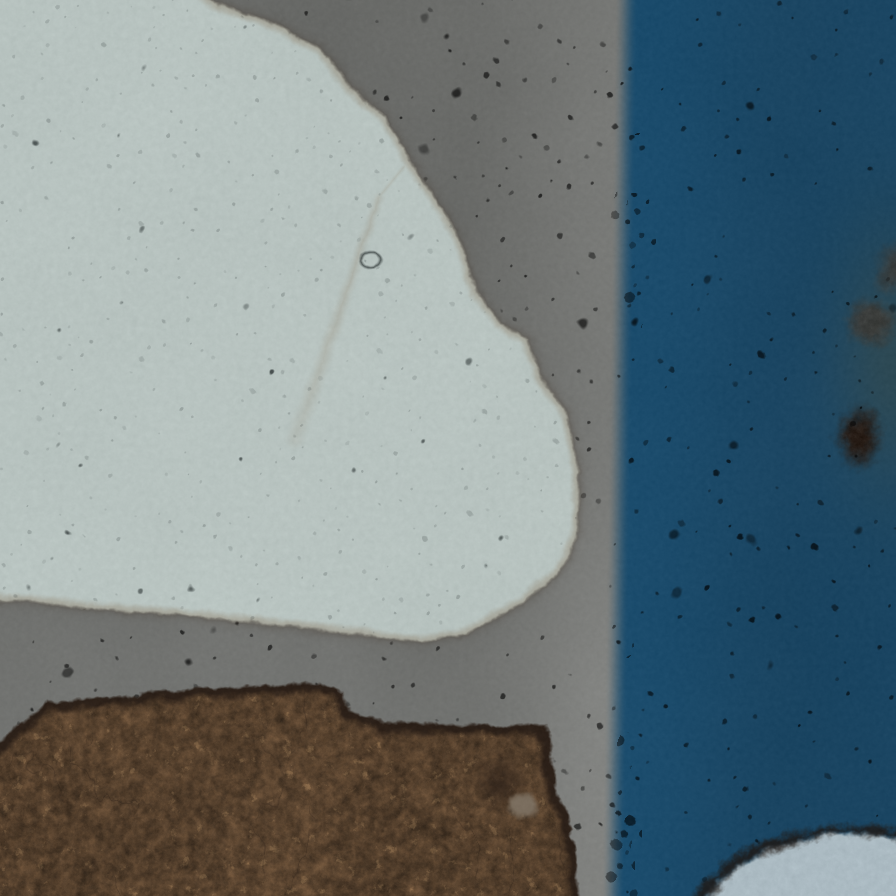
This texture is drawn by a Shadertoy shader. Its source:

```glsl
#define RAGGED 0.006
#define EDGE_BLUR 0.0025
#define SEAM_BLUR 0.013
#define SPECK_GRID 46.0
#define SPECK_DENSITY 0.24
#define GRAIN 0.017
#define PALE vec3(.72, .765, .752)
#define GREY vec3(.41, .415, .405)
#define BLUE vec3(.105, .272, .385)
#define BROWN vec3(.33, .25, .175)
#define DARK vec3(.15, .11, .085)
#define TAN vec3(.57, .52, .44)

const vec2 paleOutline[22] = vec2[](
    vec2(-.05, 1.05), vec2(.19, 1.03), vec2(.24, .997), vec2(.306, .974),
    vec2(.358, .945), vec2(.391, .902), vec2(.43, .87), vec2(.456, .824),
    vec2(.514, .733), vec2(.531, .674), vec2(.558, .64), vec2(.589, .622),
    vec2(.605, .577), vec2(.632, .538), vec2(.646, .479), vec2(.646, .408),
    vec2(.625, .362), vec2(.586, .329), vec2(.521, .293), vec2(.469, .283),
    vec2(.28, .306), vec2(-.05, .335));
const vec2 brownOutline[13] = vec2[](
    vec2(-.05, .13), vec2(0, .173), vec2(.052, .216), vec2(.247, .232),
    vec2(.358, .238), vec2(.386, .225), vec2(.391, .206), vec2(.43, .193),
    vec2(.609, .19), vec2(.622, .115), vec2(.638, .075), vec2(.654, -.05),
    vec2(-.05, -.05));

vec2 hash2(vec2 p) {
    vec3 q = fract(p.xyx * vec3(.1031, .103, .0973));
    q += dot(q, q.yzx + 33.33);
    return fract((q.xx + q.yz) * q.zy);
}

float corner(vec2 i, vec2 f, vec2 c) { return dot(hash2(i + c) * 2. - 1., f - c); }

float gradientNoise(vec2 p) {
    vec2 i = floor(p), f = fract(p), u = f * f * (3. - 2. * f);
    return mix(mix(corner(i, f, vec2(0)), corner(i, f, vec2(1, 0)), u.x),
               mix(corner(i, f, vec2(0, 1)), corner(i, f, vec2(1)), u.x), u.y);
}

float fbm(vec2 p) {
    float sum = 0., gain = 1.;
    for (int k = 0; k < 4; k++, gain *= .6) {
        sum += gain * gradientNoise(p);
        p = mat2(1.6, 1.2, -1.2, 1.6) * p + 7.3;
    }
    return sum;
}

float segment(vec2 p, vec2 a, vec2 b) {
    vec2 e = b - a, w = p - a;
    return length(w - e * clamp(dot(w, e) / dot(e, e), 0., 1.));
}

// Nearest edge in x, sign of the side in y
void addEdge(vec2 p, vec2 a, vec2 b, inout vec2 d) {
    d.x = min(d.x, segment(p, a, b));
    if ((a.y > p.y) != (b.y > p.y) &&
        p.x < a.x + (b.x - a.x) * (p.y - a.y) / (b.y - a.y)) d.y = -d.y;
}

float fill(float d, float blur) { return 1. - smoothstep(-blur, blur, d); }

// One irregular dot in some cells of a turned grid
float specks(vec2 p, float grid, float density, float size) {
    p = mat2(.8, .6, -.6, .8) * p * grid + 19.;
    vec2 id = floor(p), pick = hash2(id), shape = hash2(id + 71.);
    vec2 q = fract(p) - mix(vec2(.3), vec2(.7), hash2(id + 37.));
    q.x *= mix(.7, 1.5, shape.x);
    float d = length(q) - size * mix(.45, 1.25, shape.y * shape.y);
    return step(pick.x, density) * mix(.4, 1., pick.y) * fill(d + .08 * gradientNoise(p * 6.), .055);
}

void mainImage(out vec4 fragColor, in vec2 fragCoord) {
    vec2 p = fragCoord / iResolution.xy;
    float blur = max(EDGE_BLUR, 1. / iResolution.y);
    vec2 jitter = vec2(fbm(p * 38.), fbm(p * 38. + 50.)) * RAGGED;
    float cloud = fbm(p * 5.), fine = fbm(p * 110.), mottle = fbm(p * 48.);

    // Grey ground and soft blue band
    vec3 color = GREY + .06 * smoothstep(.5, .69, p.x) + .035 * smoothstep(.5, .2, p.y) + .02 * cloud;
    float seam = p.x - .684 - .015 * p.y;
    vec3 band = BLUE + vec3(0, .025, .04) * (1. - smoothstep(0., .2, seam)) + .012 * cloud;
    color = mix(color, band, smoothstep(-SEAM_BLUR, SEAM_BLUR, seam));

    // Rusty stains in a dull haze
    vec2 haze = (p - vec2(1, .6)) / vec2(.065, .14), q = p + jitter * 2.;
    color = mix(color, vec3(.2, .29, .31), .75 * exp(-dot(haze, haze)));
    float stain = .75 * fill(length(q - vec2(.972, .64)) - .022, .013);
    stain = max(stain, fill(length((q - vec2(.96, .513)) * vec2(1.1, .75)) - .02, .013));
    stain = max(stain, .7 * fill(length(q - vec2(1.005, .7)) - .022, .015));
    color = mix(color, mix(DARK, vec3(.25, .22, .19), smoothstep(.53, .61, p.y)) + .06 * fine, stain);

    // Dark dust, clustered along the seam
    float across = (seam - .012) / .014;
    float clump = exp(-across * across) * smoothstep(-.1, .35, gradientNoise(vec2(3.5, p.y * 13.)));
    float dust = max(specks(p, SPECK_GRID, SPECK_DENSITY, .13), specks(p + 4., 23., .09, .15));
    dust = max(dust, specks(p + 9., 62., .75 * clump, .32));
    color *= 1. - .68 * dust;

    // Large pale grain with fracture, ring and tan rim
    vec2 d = vec2(9, 1);
    for (int k = 0; k < 22; k++)
        addEdge(p + jitter * .7, paleOutline[k], paleOutline[(k + 1) % 22], d);
    float edge = d.x * d.y;
    vec2 top = vec2(.423, .78), low = vec2(.33, .51);
    float along = clamp((top.y - p.y) / (top.y - low.y), 0., 1.);
    float crack = fill(segment(p + jitter * .5, top, low) - .006 * along, .008) * mix(.55, .15, along);
    crack = max(crack, .4 * fill(segment(p, top, vec2(.456, .82)), .004));
    vec3 pale = PALE + .012 * cloud + .014 * fine;
    pale = mix(pale, TAN, max(crack, .45 * smoothstep(-.011, -.001, edge)));
    float ring = abs(length((p + jitter * .5 - vec2(.414, .71)) * vec2(.85, 1.1)) - .009);
    float marks = max(.28 * specks(p + 2., 58., .3, .13), specks(p + 6., 28., .1, .085));
    pale = mix(pale, vec3(.17, .2, .2), .8 * max(marks, fill(ring - .001, .002)));
    color = mix(color, vec3(.27, .23, .19), .45 * exp(-d.x / .004));
    color = mix(color, pale, fill(edge, blur));

    // Brown grain with veins, pit and dark crust
    d = vec2(9, 1);
    for (int k = 0; k < 13; k++)
        addEdge(p + jitter, brownOutline[k], brownOutline[(k + 1) % 13], d);
    edge = d.x * d.y;
    vec3 body = BROWN * (1. + .32 * mottle + .3 * fine + .15 * cloud);
    body += vec3(.12, .1, .07) * smoothstep(.25, .65, fbm(p * 70. + 11.));
    float vein = fill(abs(fbm(p * vec2(16, 9) + 3.)) - .01, .035);
    body = mix(body, DARK, .4 * vein * smoothstep(-.1, .3, gradientNoise(p * 11.)));
    vec2 pit = p + jitter - vec2(.583, .101);
    body = mix(body, DARK, .65 * fill(length(pit + vec2(.025, -.025)) - .018, .022));
    body = mix(body, vec3(.48, .43, .37), fill(length(pit) - .013, .005));
    body = mix(body, DARK, .9 * smoothstep(-.016, -.005, edge + .006 * mottle));
    color = mix(color, body, fill(edge, blur));

    // Lower right grain under a broken crust
    vec2 radii = vec2(.18, .13);
    edge = (length((p + jitter - vec2(.95, -.06)) / radii) - 1.) * radii.y;
    color = mix(color, vec3(.67, .73, .76) + .025 * fine, fill(edge, .004));
    color = mix(color, DARK * .8, .8 * fill(abs(edge - .004) - .005 - .008 * mottle, .006));
    fragColor = vec4(color + GRAIN * fbm(p * 170.), 1);
}
```
